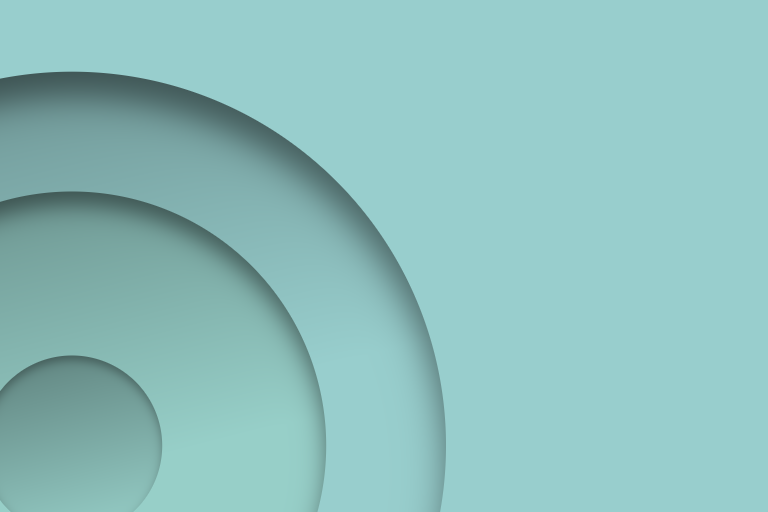
Reproduce this background procedurally as a Shadertoy shader.

```glsl
#define BACKDROP vec3(0.596, 0.808, 0.804)
#define FLOOR_TINT vec3(0.592, 0.812, 0.785)
#define CENTER vec2(0.1406, 0.1295)
#define RADII vec3(0.7305, 0.4965, 0.1762)
#define SHADOW_DROP vec3(0.050, 0.028, 0.010)
#define SHADOW_BLUR vec3(0.036, 0.024, 0.010)
#define SHADOW_DEPTH vec3(0.47, 0.47, 0.32)
#define MID_SHADE vec3(1.01, 0.97, 0.82)
#define SHADE_SLOPE vec3(0.27, 0.23, 0.16)
#define LIGHT_AXIS vec2(-0.25, 0.97)

// Soft step that stands in for a blurred edge
float blurredEdge(float dist, float blur) {
    return 1.0 / (1.0 + exp(-1.7 * dist / blur));
}

// Floor of a round recess, with the shadow cast by its rim
vec3 recess(vec2 q, int i, vec3 tint) {
    float along = dot(q, LIGHT_AXIS) / RADII[i];
    float shade = min(1.0, MID_SHADE[i] - SHADE_SLOPE[i] * along);
    float rimDist = length(q + vec2(0.0, SHADOW_DROP[i])) - RADII[i];
    float shadow = SHADOW_DEPTH[i] * blurredEdge(rimDist, SHADOW_BLUR[i]);
    return tint * shade * (1.0 - shadow);
}

void mainImage(out vec4 fragColor, in vec2 fragCoord) {
    vec2 q = fragCoord / iResolution.y - CENTER;
    float pixel = 1.0 / iResolution.y;
    vec3 color = BACKDROP;

    // Nested recesses, from the widest to the deepest
    for (int i = 0; i < 3; i++) {
        vec3 tint = i == 0 ? BACKDROP : FLOOR_TINT;
        float inside = clamp(0.5 + (RADII[i] - length(q)) / pixel, 0.0, 1.0);
        color = mix(color, recess(q, i, tint), inside);
    }

    fragColor = vec4(color, 1.0);
}
```
